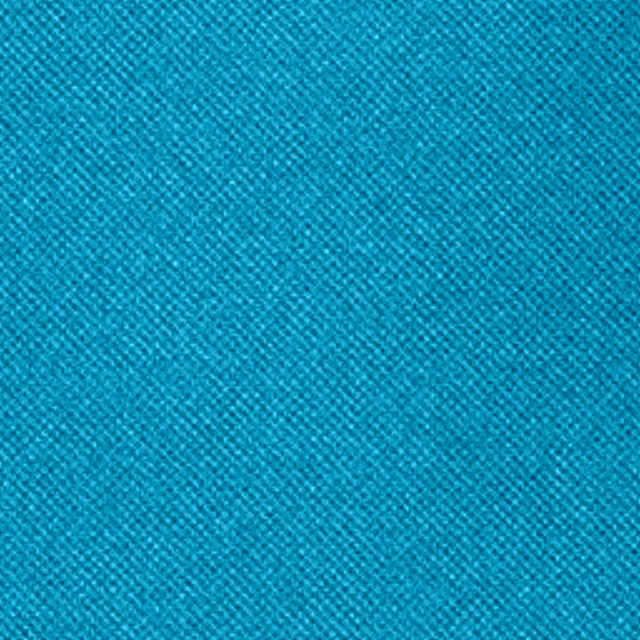
Give the GLSL for this texture, as a Shadertoy shader.

```glsl
// Turquoise woven cloth: two sets of fine diagonal threads cross in a lattice,
// the falling set being the stronger. Thread waves, random glints and pits,
// fibre grain and broad shading add up to one tone, which is then coloured.

#define ACROSS 51.0        // threads met along the lower edge
#define DOWN 51.0          // threads met along the left edge
#define FALLING 1.02       // contrast of the threads falling to the right
#define RISING 0.5         // contrast of the threads rising to the right
#define WOBBLE 0.22        // thread drift, in thread spacings
#define GRAIN_CELLS 256.0  // fibre grain cells across the canvas
#define GRAIN 3.3          // strength of the fibre grain
#define GLINT 1.3          // brightness of raised crossings
#define PIT 1.2            // darkness of deep gaps
#define BASE vec3(0.02, 0.56, 0.71)
#define TONE_STEP vec3(0.03, 0.073, 0.075)

const float TAU = 6.2831853;

float hash(vec2 p) {
    vec3 q = fract(p.xyx * vec3(0.1031, 0.1030, 0.0973));
    q += dot(q, q.yzx + 33.33);
    return fract((q.x + q.y) * q.z);
}

// Smooth value noise, centred on zero
float noise(vec2 p) {
    vec2 i = floor(p), f = fract(p);
    f = f * f * (3.0 - 2.0 * f);
    float low = mix(hash(i), hash(i + vec2(1.0, 0.0)), f.x);
    float high = mix(hash(i + vec2(0.0, 1.0)), hash(i + 1.0), f.x);
    return mix(low, high, f.y) - 0.5;
}

// Thread lattice with random variation at each crossing and gap
float weave(vec2 uv) {
    vec2 count = uv * vec2(ACROSS, DOWN);
    vec2 thread = vec2(count.x + count.y, count.x - count.y);
    thread += WOBBLE * vec2(noise(uv * 16.0 + 7.0), noise(uv * 16.0 + 41.0));
    vec2 wave = cos(TAU * thread);

    // Wear softens some patches and sharpens others
    float sharpness = 1.0 + 0.6 * noise(uv * 24.0 + 90.0);
    float tone = sharpness * dot(wave, vec2(FALLING, RISING));

    // Both profiles fade to zero at the borders of their cells
    vec2 raised = 0.5 + 0.5 * wave;
    vec2 sunken = 1.0 - raised;
    float glint = pow(hash(floor(thread + 0.5) + 200.0), 4.0);
    float pit = pow(hash(floor(thread) + 500.0), 4.0);
    tone += GLINT * glint * raised.x * raised.y;
    tone -= PIT * pit * sunken.x * sunken.y;
    return tone;
}

// Broad light, dimmer towards the right and the upper right corner
float shading(vec2 uv) {
    float dim = smoothstep(0.45, 1.1, uv.x) * (0.4 + 0.35 * uv.y);
    return 0.18 - dim + 0.45 * noise(uv * 4.0 + 3.0);
}

void mainImage(out vec4 fragColor, in vec2 fragCoord) {
    vec2 uv = fragCoord / iResolution.xy;

    float tone = weave(uv) + shading(uv);
    tone += GRAIN * noise(uv * GRAIN_CELLS);

    // Bright fibres wash out slightly towards white
    vec3 color = BASE + TONE_STEP * tone;
    color.r += 0.015 * tone * max(tone, 0.0);
    fragColor = vec4(clamp(color, 0.0, 1.0), 1.0);
}
```
